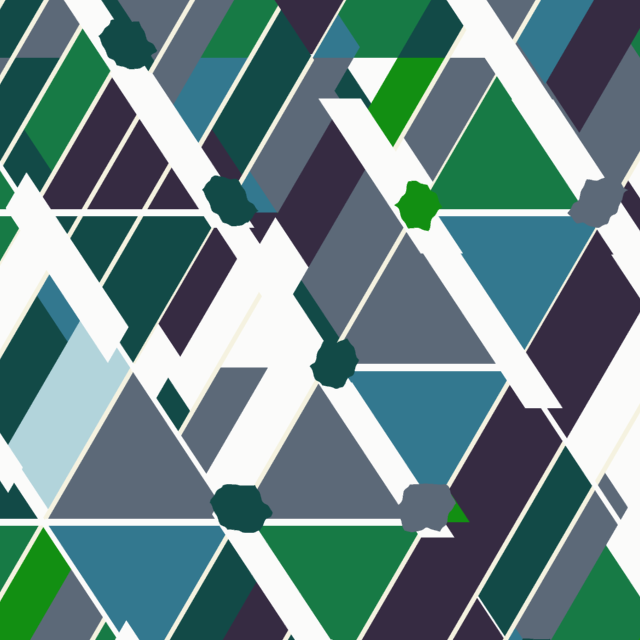
Give the GLSL for this background, as a WebGL 1 fragment shader.

```glsl
precision highp float;
// Flat geometric mosaic on a slanted triangular lattice. Each rhombus is a pair
// of solid triangles, a ruled pair, or a bundle of slanted strips. White bands,
// thin rules and small coloured joints lie on top; supersampling smooths edges.

uniform vec2 u_resolution;

#define SIDE 0.30          // lattice side, canvas units
#define RISE 0.58          // run per unit height of the "/" direction
#define FALL 0.66          // run per unit height of the falling direction
#define SOLID_SHARE 0.30   // rhombi made of plain triangles
#define RULED_SHARE 0.20   // rhombi with rules over one colour
#define WHITE_SHARE 0.18   // strip pieces left white
#define BAND_SHARE 0.56    // falling edges that carry a wide white band
#define RULE_WIDTH 0.0085  // thin slanted rule, canvas units
#define JOINT_SIZE 0.15    // joint radius, lattice units
#define SAMPLES 4          // supersampling per axis

const float PI = 3.14159;
const vec3 WHITE = vec3(0.985, 0.985, 0.98);
const vec3 CREAM = vec3(0.96, 0.95, 0.88);
const vec3 DARK_TEAL = vec3(0.07, 0.29, 0.28);
const vec3 SLATE = vec3(0.36, 0.41, 0.47);
const vec3 BRIGHT = vec3(0.07, 0.56, 0.07);

float hash(vec2 p, float seed) {
  return fract(sin(dot(p, vec2(127.1, 311.7)) + seed * 74.7) * 43758.5);
}

float nearest(float x) { return floor(x + 0.5); }

vec3 ink(float h) {
  if (h < 0.17) return vec3(0.20, 0.47, 0.56);
  if (h < 0.33) return SLATE;
  if (h < 0.51) return DARK_TEAL;
  if (h < 0.70) return vec3(0.21, 0.17, 0.26);
  if (h < 0.88) return vec3(0.09, 0.48, 0.27);
  if (h < 0.98) return BRIGHT;
  return vec3(0.70, 0.83, 0.86);
}

// Triangles and strips, with the slanted and level rules between them.
vec3 facets(vec2 g) {
  float level = g.y - g.x;
  vec2 cell = floor(g);
  float kind = hash(cell, 1.0);
  bool solid = kind < SOLID_SHARE;
  bool plain = kind < SOLID_SHARE + RULED_SHARE;

  // Uneven strip widths: bend the position across the cell, ends fixed.
  float count = solid ? 1.0 : (plain ? 3.0 : 3.0 + floor(2.0 * hash(cell, 2.0)));
  float bend = 0.36 * (hash(vec2(cell.x, 0.0), 3.0) - 0.5);
  float t = g.x - cell.x;
  float across = (t + bend * sin(PI * t)) * count;
  float slope = (1.0 + bend * PI * cos(PI * t)) * count;

  vec2 piece = cell;
  float row = floor(level);
  bool white = false;
  if (!plain) {
    float strip = cell.x + floor(across) / count;
    float stagger = 0.6 * (hash(vec2(strip, 0.0), 4.0) - 0.5);
    piece = vec2(strip, floor(g.y + stagger));
    if (hash(piece, 5.0) < 0.55) row = 0.0;
    white = hash(piece + vec2(0.0, row * 0.37), 6.0) < WHITE_SHARE;
  }
  vec3 color = white ? WHITE : ink(hash(piece + vec2(0.0, row * 0.37), 7.0));

  float edge = nearest(across);
  float gap = abs(across - edge) / slope * SIDE;
  bool ruled = plain || hash(vec2(cell.x + edge / count, cell.y), 8.0) < 0.42;
  if (ruled && gap < 0.5 * RULE_WIDTH) color = CREAM;
  if (plain && abs(level - nearest(level)) < 0.023) color = WHITE;
  return color;
}

// Falling edges: wide white bands, thin rules or nothing, segment by segment.
vec3 addBands(vec3 color, vec2 g) {
  float line = nearest(g.y);
  float level = g.y - g.x;
  bool levelEnds = hash(vec2(line, 0.0), 9.0) < 0.4;
  float along = levelEnds ? level : g.x;
  vec2 segment = vec2(line, floor(along + 0.3 * hash(vec2(line, 1.0), 10.0)));
  float choice = hash(segment, 11.0);
  float halfWidth = 0.08 + 0.045 * hash(segment, 12.0);
  if (choice > BAND_SHARE) halfWidth = choice < 0.82 ? 0.016 : 0.0;
  return abs(g.y - line) < halfWidth ? WHITE : color;
}

// Lopsided hexagonal joints near the lattice nodes, with slightly rough rims.
vec3 addJoints(vec3 color, vec2 g) {
  vec2 node = floor(g + 0.5);
  vec2 shift = vec2(hash(node, 13.0), hash(node, 14.0)) - 0.5;
  vec2 d = g - node - 0.16 * shift;
  d += 0.008 * sin(d.yx * 38.0 + 9.0 * shift) + 0.004 * sin(d.yx * 83.0);
  vec2 stretch = 0.75 + 0.6 * vec2(hash(node, 15.0), hash(node, 16.0));
  float reach = max(max(abs(d.x) * stretch.x, abs(d.y) * stretch.y), abs(d.y - d.x));
  if (hash(node, 17.0) > 0.68 || reach > JOINT_SIZE) return color;
  float tint = hash(node, 18.0);
  return tint < 0.36 ? BRIGHT : (tint < 0.74 ? DARK_TEAL : SLATE);
}

vec3 mosaic(vec2 p) {
  vec2 g = vec2(p.x - RISE * p.y, p.x + FALL * p.y) / SIDE + vec2(0.13, 0.37);
  return addJoints(addBands(facets(g), g), g);
}

void main() {
  float unit = min(u_resolution.x, u_resolution.y);
  vec3 sum = vec3(0.0);
  for (int i = 0; i < SAMPLES; i++) {
    for (int j = 0; j < SAMPLES; j++) {
      vec2 offset = (vec2(float(i), float(j)) + 0.5) / float(SAMPLES) - 0.5;
      sum += mosaic((gl_FragCoord.xy + 1.4 * offset) / unit);
    }
  }
  gl_FragColor = vec4(sum / float(SAMPLES * SAMPLES), 1.0);
}
```
